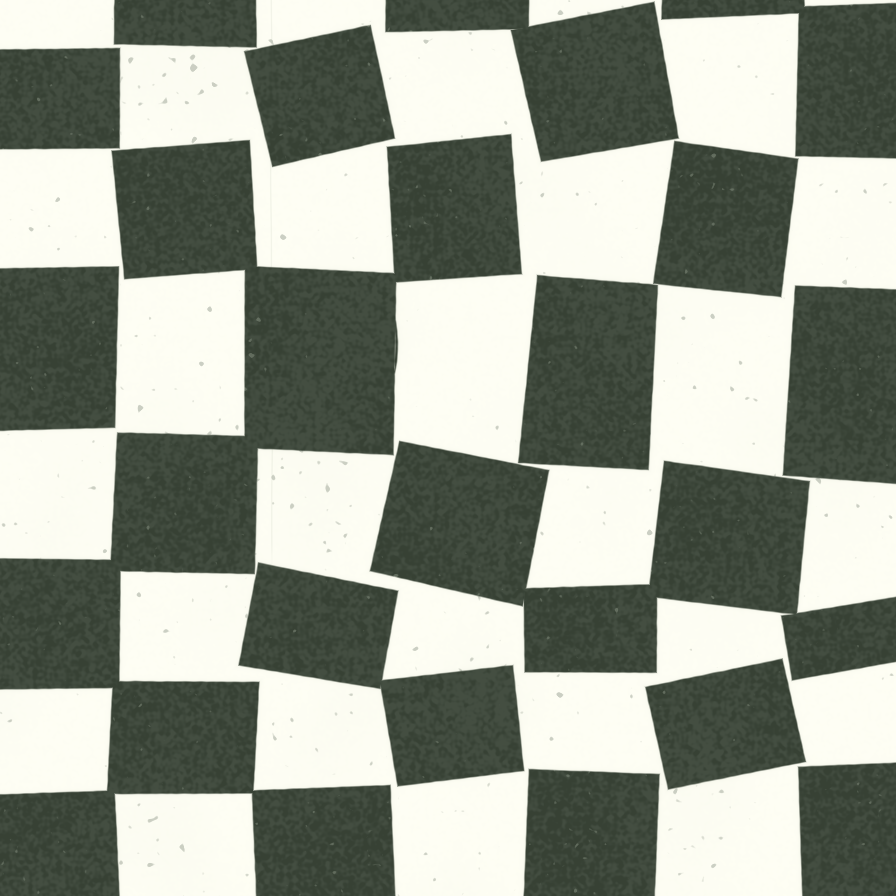
This pattern is drawn by a Shadertoy shader. Its source:

```glsl
const vec3 PAPER = vec3(0.995, 0.995, 0.955);
const vec3 PAPER_SHADE = vec3(0.92, 0.93, 0.88);
const vec3 SPECK = vec3(0.73, 0.75, 0.70);
const vec3 INK_DARK = vec3(0.215, 0.255, 0.205);
const vec3 INK_LIGHT = vec3(0.265, 0.305, 0.255);
const vec3 INK_WORN = vec3(0.45, 0.49, 0.43);

const int ROWS = 8;
const int COLS = 7;
const float FIRST_COL = 0.130;   // right side of column 0
const float COL_PITCH = 0.152;
const float TILT = 0.23;         // largest turn, radians
const float SLANT = 0.035;       // skew of each cut side
const float SHIFT = 0.009;       // placement error
const float SEAM_X = 0.303;

// Row lines measured downwards, at the left and right sides
const float ROW_LEFT[9] = float[9](-0.10, 0.058, 0.165, 0.299, 0.472, 0.624, 0.767, 0.889, 1.05);
const float ROW_RIGHT[9] = float[9](-0.10, 0.008, 0.168, 0.319, 0.538, 0.678, 0.744, 0.853, 1.05);

vec2 hash2(vec2 p) {
    vec3 q = fract(p.xyx * vec3(0.1031, 0.1030, 0.0973));
    q += dot(q, q.yzx + 33.33);
    return fract((q.xx + q.yz) * q.zy);
}

float cornerSlope(vec2 cell, vec2 offset, vec2 corner) {
    return dot(hash2(cell + corner) * 2.0 - 1.0, offset - corner);
}

float gradientNoise(vec2 p) {
    vec2 i = floor(p), f = fract(p);
    vec2 u = f * f * f * (f * (f * 6.0 - 15.0) + 10.0);
    return mix(mix(cornerSlope(i, f, vec2(0, 0)), cornerSlope(i, f, vec2(1, 0)), u.x),
               mix(cornerSlope(i, f, vec2(0, 1)), cornerSlope(i, f, vec2(1, 1)), u.x), u.y);
}

float rowLine(int row, float x) {
    return mix(ROW_LEFT[row], ROW_RIGHT[row], x);
}

// Distance to one hand-cut, tilted piece
float pieceDistance(vec2 p, int col, int row) {
    float c = float(col), r = float(row);
    vec2 id = vec2(c, r) + 3.0;
    vec2 place = hash2(id) - 0.5;
    vec2 size = hash2(id + 17.0);
    vec2 slantA = hash2(id + 41.0) - 0.5;
    vec2 slantB = hash2(id + 73.0) - 0.5;
    float loose = mix(0.3, 1.0, smoothstep(0.5, 2.0, c));

    float x = FIRST_COL + COL_PITCH * (c - 0.5);
    float top = rowLine(row, x), bottom = rowLine(row + 1, x);
    vec2 center = vec2(x, 0.5 * (top + bottom)) + SHIFT * loose * place;
    vec2 grow = mix(vec2(1.03), mix(vec2(0.91, 0.98), vec2(1.15, 1.09), size), loose);
    vec2 halfSize = 0.5 * vec2(COL_PITCH, bottom - top) * grow;

    // Tall and border pieces swing less
    float swing = smoothstep(0.5, 2.0, c) * smoothstep(0.0, 1.0, r)
                * (1.0 - smoothstep(6.0, 7.0, r))
                * (1.0 - 0.7 * smoothstep(0.16, 0.19, bottom - top));
    float angle = TILT * swing * cos(0.45 * c + 1.05 * r - 2.25) + 0.03 * place.x;
    float ca = cos(angle), sa = sin(angle);
    vec2 q = p - center;
    q = vec2(ca * q.x - sa * q.y, sa * q.x + ca * q.y);

    vec2 slant = 2.0 * SLANT * mix(slantA, slantB, step(0.0, q));
    vec2 d = abs(q) - halfSize - slant * q.yx;
    return max(d.x, d.y);
}

// Thin curved offcut beside a piece
float sliverDistance(vec2 p) {
    float t = (p.y - 0.385) / 0.045;
    return max(abs(p.x - 0.4425 + 0.005 * t * t) - 0.0016 * (1.0 - t * t), 0.045 * (abs(t) - 1.0));
}

void mainImage(out vec4 fragColor, in vec2 fragCoord) {
    float pixel = 1.0 / iResolution.y;
    vec2 p = fragCoord * pixel;
    p.y = 1.0 - p.y;

    // Checkerboard of cut pieces
    float d = sliverDistance(p);
    for (int row = 0; row < ROWS; row++)
        for (int col = (row + 1) % 2; col < COLS; col += 2)
            d = min(d, pieceDistance(p, col, row));
    d += 0.0006 * gradientNoise(p * 90.0);

    float grain = gradientNoise(p * 190.0) + 0.7 * gradientNoise(p * 83.0 + 9.0);
    float cloud = gradientNoise(p * 7.0 + 4.0);

    // Paper with faint seam, edge shade and flecks
    float shade = 0.10 * smoothstep(-0.1, 0.5, cloud) + 0.06 * grain;
    shade += 0.45 * exp(-max(d, 0.0) / 0.0018);
    float seam = smoothstep(0.0015, 0.0, abs(p.x - SEAM_X - 0.003 * cloud));
    shade += 0.6 * seam * (1.0 - smoothstep(0.60, 0.64, p.y));
    vec3 paper = mix(PAPER, PAPER_SHADE, clamp(shade, 0.0, 1.0));
    float fleck = smoothstep(0.42, 0.56, gradientNoise(p * 100.0 + 31.0) + 0.25 * cloud);
    paper = mix(paper, SPECK, 0.75 * fleck);

    // Ink with grain and pale wear
    vec3 ink = mix(INK_DARK, INK_LIGHT, smoothstep(-0.35, 0.35, grain + 0.4 * cloud));
    float wear = smoothstep(0.43, 0.60, gradientNoise(p * 130.0 + 57.0) - 0.2 * cloud);
    ink = mix(ink, INK_WORN, 0.7 * wear);

    float edge = max(pixel, 0.0012);
    vec3 color = mix(ink, paper, smoothstep(-edge, edge, d));
    fragColor = vec4(color, 1.0);
}
```
